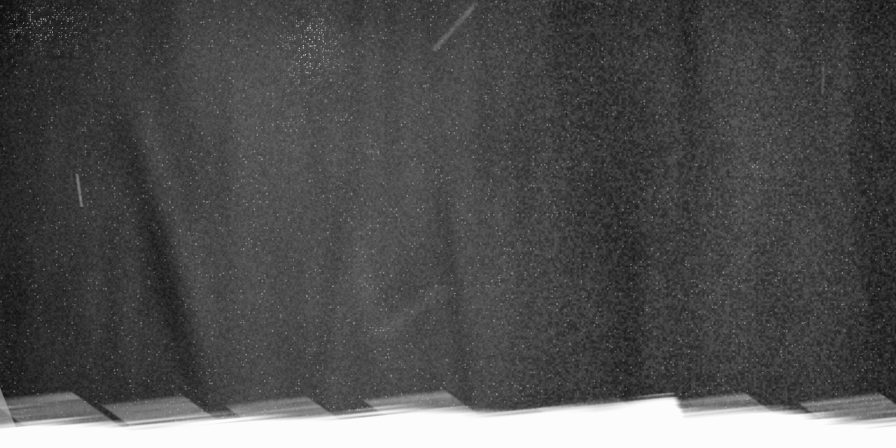
This texture is drawn by a WebGL 1 fragment shader. Its source:

```glsl
precision highp float;
// A worn chalkboard with a torn, brushed white band along its lower edge.
// Broad tonal bands, slanted wiped smears and cellular chalk dust form the
// board; a loop of translucent slanted patches forms the painted border.
uniform vec2 u_resolution;

float hash(vec2 p) {
  p = fract(p * vec2(0.1031, 0.1137));
  p += dot(p, p.yx + 33.33);
  return fract((p.x + p.y) * p.x * 37.0);
}

// Smoothly interpolated lattice of random values
float valueNoise(vec2 p) {
  vec2 i = floor(p), f = fract(p);
  f = f * f * (3.0 - 2.0 * f);
  return mix(mix(hash(i), hash(i + vec2(1, 0)), f.x),
             mix(hash(i + vec2(0, 1)), hash(i + vec2(1, 1)), f.x), f.y);
}

// One soft dust fleck in each sparse cell
float dust(vec2 p, float density) {
  vec2 cell = floor(p);
  vec2 center = 0.3 + 0.4 * vec2(hash(cell + 17.0), hash(cell + 53.0));
  float fleck = 1.0 - smoothstep(0.1, 0.55, length(fract(p) - center));
  return fleck * step(1.0 - density, hash(cell)) * (0.4 + 0.6 * hash(cell + 91.0));
}

float segmentDistance(vec2 p, vec2 a, vec2 b) {
  vec2 d = b - a;
  return length(p - a - d * clamp(dot(p - a, d) / dot(d, d), 0.0, 1.0));
}

float scratch(vec2 p, vec2 a, vec2 b, float width) {
  return 1.0 - smoothstep(0.0, width, segmentDistance(p, a, b));
}

// Soft elliptical patch
float smudge(vec2 p, vec2 center, vec2 radius) {
  vec2 d = (p - center) / radius;
  return exp(-dot(d, d));
}

// Soft streak running down from a point with a sideways lean
float streak(vec2 uv, float x, float lean, float width, float low, float high) {
  float d = (uv.x - x - lean * (high - uv.y)) / width;
  return exp(-d * d) * smoothstep(low - 0.1, low + 0.1, uv.y)
       * (1.0 - smoothstep(high - 0.12, high + 0.12, uv.y));
}

float boardTone(vec2 uv) {
  // Broad light and dark zones
  float tone = 0.175 + 0.095 * smoothstep(0.05, 0.32, uv.x);
  tone -= 0.055 * smoothstep(0.54, 0.64, uv.x);
  tone += 0.075 * smudge(uv, vec2(0.84, 0.62), vec2(0.1, 0.4));
  tone += 0.045 * smudge(uv, vec2(0.42, 0.45), vec2(0.18, 0.45));
  tone += 0.04 * smudge(uv, vec2(0.27, 0.82), vec2(0.1, 0.2));
  tone += 0.035 * smudge(uv, vec2(0.1, 0.55), vec2(0.08, 0.3));
  tone -= 0.05 * smoothstep(0.94, 0.98, uv.x);
  tone -= 0.05 * (1.0 - smoothstep(0.0, 0.06, uv.x));
  tone -= 0.03 * smoothstep(0.85, 1.0, uv.y);

  // Wiped smears
  tone -= 0.07 * streak(uv, 0.14, 0.13, 0.018, 0.12, 0.72);
  tone += 0.045 * streak(uv, 0.16, 0.15, 0.016, 0.25, 0.76);
  tone += 0.04 * streak(uv, 0.39, 0.09, 0.014, 0.3, 0.55);
  tone -= 0.035 * streak(uv, 0.385, -0.07, 0.012, 0.15, 0.58);
  tone -= 0.045 * streak(uv, 0.49, 0.06, 0.013, 0.12, 0.6);
  tone -= 0.04 * streak(uv, 0.77, 0.0, 0.016, 0.55, 1.0);
  tone -= 0.04 * streak(uv, 0.69, 0.02, 0.024, 0.1, 0.5);
  tone += 0.04 * scratch(uv, vec2(0.43, 0.26), vec2(0.49, 0.35), 0.025);

  // Vertical grain, cloudy chalk and dust
  tone += 0.045 * (valueNoise(uv * vec2(48.0, 3.0)) - 0.5);
  tone += 0.025 * (valueNoise(uv * vec2(18.0, 9.0)) - 0.5);
  float rough = 0.07 + 0.06 * smoothstep(0.5, 0.65, uv.x);
  tone += rough * (valueNoise(uv * vec2(400.0, 200.0)) - 0.5);
  tone += 0.05 * (hash(floor(uv * vec2(512.0, 256.0))) - 0.5);
  tone += 0.22 * dust(uv * vec2(340.0, 170.0), 0.07);

  // Chalk marks
  float chalk = smudge(uv, vec2(0.345, 0.9), vec2(0.025, 0.08))
              + smudge(uv, vec2(0.05, 0.94), vec2(0.045, 0.05));
  tone += 0.5 * chalk * dust(uv * vec2(400.0, 200.0), 0.25);
  tone += 0.13 * scratch(uv, vec2(0.485, 0.89), vec2(0.53, 0.99), 0.006);
  tone += 0.25 * scratch(uv, vec2(0.086, 0.61), vec2(0.091, 0.54), 0.003);
  tone += 0.12 * scratch(uv, vec2(0.918, 0.79), vec2(0.919, 0.85), 0.003);
  return max(tone, 0.04);
}

void main() {
  vec2 uv = gl_FragCoord.xy / u_resolution;
  float tone = boardTone(uv);

  // Translucent slanted brush patches
  float bristle = valueNoise(vec2(uv.x * 12.0, (uv.y - 0.2 * uv.x) * 180.0));
  for (int i = 0; i < 7; i++) {
    float k = float(i);
    float center = 0.045 + 0.15 * k - 0.045 * sin(min(k, 4.0) * 0.785);
    float x = uv.x - center + 0.7 * (uv.y - 0.1);
    float top = 0.108 + 0.2 * x + 0.009 * sin(k * 2.4 + 1.0);
    float sides = 1.0 - smoothstep(0.05, 0.056, abs(x));
    float cover = sides * (1.0 - smoothstep(top - 0.006, top + 0.006, uv.y));
    tone = mix(tone, 0.78, cover * (0.3 + 0.3 * bristle));
  }
  float leftTip = 1.0 - smoothstep(-0.006, 0.006, uv.y - 0.135 + 5.0 * uv.x);
  tone = mix(tone, 0.75, 0.6 * leftTip);

  // Opaque white band with a rising brushed tip
  float edge = 0.06 + 0.034 * smoothstep(0.0, 0.65, uv.x)
             - 0.025 * smoothstep(0.78, 1.0, uv.x);
  edge += 0.006 * sin(uv.x * 31.0) + 0.014 * (bristle - 0.5);
  edge += 0.03 * smoothstep(0.66, 0.75, uv.x) * (1.0 - smoothstep(0.75, 0.765, uv.x));
  float paint = 1.0 - smoothstep(edge - 0.02, edge + 0.01, uv.y);
  tone = mix(tone, 0.99, paint);
  gl_FragColor = vec4(vec3(clamp(tone, 0.0, 1.0)), 1.0);
}
```
